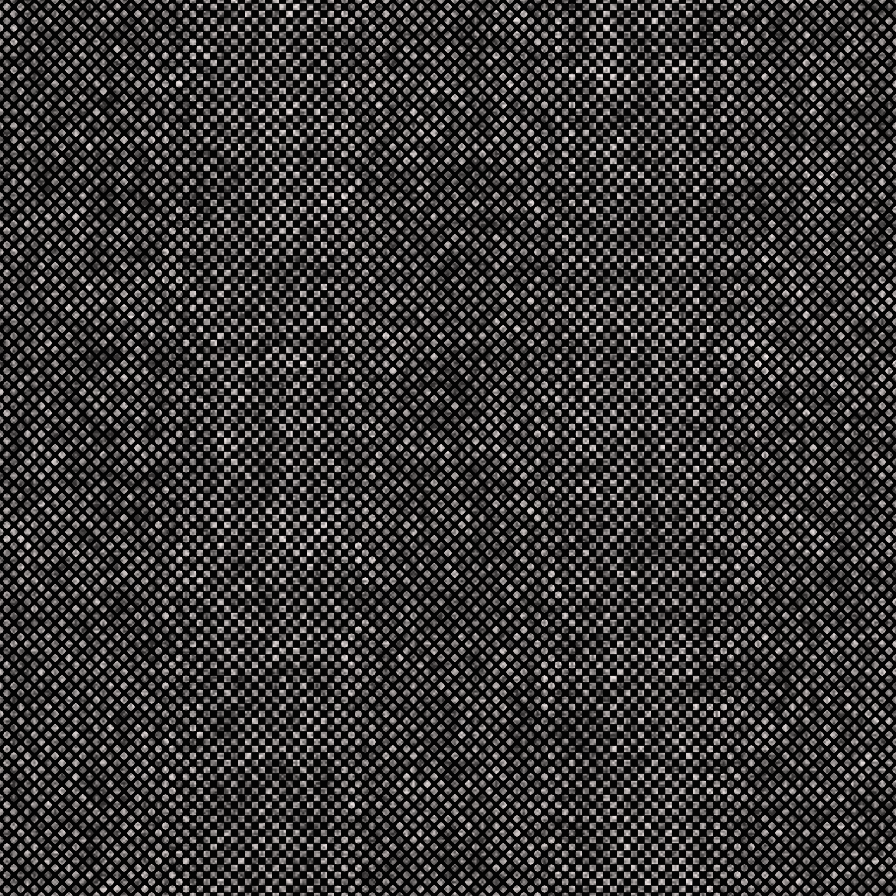
A three.js fragment shader for this texture:

```glsl
varying vec2 vUv;

float hash(vec2 p) {
  vec3 q = fract(vec3(p.xyx) * 0.1031);
  q += dot(q, q.yzx + 33.33);
  return fract((q.x + q.y) * q.z);
}

float noise(vec2 p) {
  vec2 cell = floor(p);
  vec2 f = fract(p);
  f = f * f * (3.0 - 2.0 * f);
  float low = mix(hash(cell), hash(cell + vec2(1.0, 0.0)), f.x);
  float high = mix(hash(cell + vec2(0.0, 1.0)), hash(cell + 1.0), f.x);
  return mix(low, high, f.y);
}

void main() {
  // Staggered weave: 65 by 64 repeats, two half cells each way
  vec2 grid = vUv * vec2(130.0, 128.0);
  vec2 diagonal = floor(0.5 * vec2(grid.x + grid.y, grid.x - grid.y) + 0.5);
  vec2 center = vec2(diagonal.x + diagonal.y, diagonal.x - diagonal.y);
  vec2 offset = grid - center;
  vec2 a = abs(offset);

  // Stitches drift between rounded diamonds and squares in broad vertical bands
  float band = 0.5 + 0.5 * cos(6.2832 * (vUv.x - 0.508) / 0.417);
  float diamond = (a.x + a.y - 0.64) * 0.7071;
  float square = max(a.x, a.y) - 0.465;
  float dist = mix(square, diamond, 0.85 * smoothstep(0.05, 0.95, band));
  float stitch = 1.0 - smoothstep(-0.06, 0.06, dist);

  // Uneven yarn: per stitch tone, fine fibres and faint streaks
  float tone = hash(center + 211.0) - 0.5;
  float fibre = noise(vUv * vec2(390.0, 390.0) + 17.0) - 0.5;
  float streaks = noise(vUv * vec2(64.0, 5.0) + 5.0)
                + noise(vUv * vec2(6.0, 52.0) + 71.0) - 1.0;
  float light = 0.54 + 0.28 * tone + 0.46 * fibre + 0.13 * streaks;
  light += 0.09 * offset.y - 0.07 * band;
  light = clamp(light, 0.2, 0.9);

  vec3 ground = vec3(0.01);
  vec3 yarn = light * vec3(1.03, 0.99, 0.985);
  gl_FragColor = vec4(mix(ground, yarn, stitch), 1.0);
}
```
